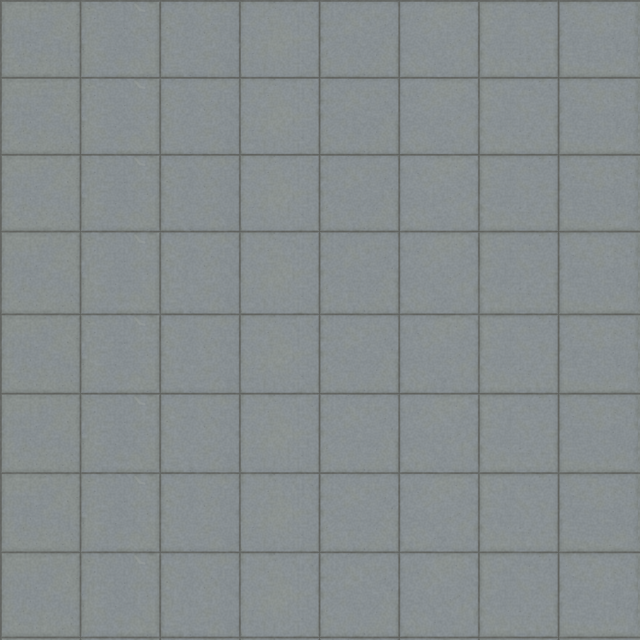
Give the GLSL for this texture, as a WebGL 1 fragment shader.

```glsl
precision highp float;
// Blue-grey square floor tiles, eight by eight, with thin dark joints and fine grain.

uniform vec2 u_resolution;

const float COLUMNS = 8.0;
const float ROWS = 8.0;
const float COLUMN_PITCH = 0.1245;
const float COLUMN_START = 0.0013;
const float ROW_PITCH = 0.12435;
const float ROW_START = 0.0039;
const float JOINT_HALF_WIDTH = 0.0014;
const float JOINT_SOFTNESS = 0.0013;
const float JOINT_WEAR = 0.25;
const float RIM_WIDTH = 0.010;
const float RIM_DARKNESS = 0.026;
const float MOTTLE = 0.016;
const float GRAIN = 0.058;
const float TONE_SPREAD = 0.007;
const float SCRATCHED_COLUMN = 1.0;

const vec3 COOL_TILE = vec3(0.537, 0.565, 0.579);
const vec3 WARM_TILE = vec3(0.534, 0.559, 0.550);
const vec3 JOINT_COLOR = vec3(0.378, 0.384, 0.370);
const vec3 SCRATCH_COLOR = vec3(0.61, 0.63, 0.62);
const vec3 SPECK_COLOR = vec3(0.43, 0.45, 0.46);

float hash(vec2 p) {
  return fract(sin(dot(p, vec2(127.1, 311.7))) * 43758.55);
}

vec2 gradient(vec2 cell) {
  float angle = 6.28318 * hash(cell);
  return vec2(cos(angle), sin(angle));
}

float gradientNoise(vec2 p) {
  vec2 i = floor(p);
  vec2 f = p - i;
  vec2 w = f * f * f * (f * (f * 6.0 - 15.0) + 10.0);
  vec2 e = vec2(1.0, 0.0);
  float low = mix(dot(gradient(i), f), dot(gradient(i + e), f - e), w.x);
  float high = mix(dot(gradient(i + e.yx), f - e.yx), dot(gradient(i + 1.0), f - 1.0), w.x);
  return mix(low, high, w.y);
}

// Height of a horizontal joint; the courses are slightly uneven.
float rowJoint(float k) {
  float a = 3.14159 * k / ROWS;
  float drift = 0.0107 * sin(a) + 0.0020 * sin(3.0 * a)
              + 0.0023 * sin(4.0 * a) + 0.0012 * sin(7.0 * a);
  return ROW_START + ROW_PITCH * k + drift;
}

float segmentDistance(vec2 p, vec2 a, vec2 b) {
  vec2 ab = b - a;
  return length(p - a - ab * clamp(dot(p - a, ab) / dot(ab, ab), 0.0, 1.0));
}

// Thin line whose strength changes from joint to joint and along its length.
float jointMask(float d, float id, float along, float pixel) {
  float soft = max(JOINT_SOFTNESS, 0.6 * pixel);
  float line = 1.0 - smoothstep(JOINT_HALF_WIDTH - soft, JOINT_HALF_WIDTH + soft, d);
  float wear = gradientNoise(vec2(along * 190.0, id * 3.37 + 0.4))
             + gradientNoise(vec2(along * 50.0, id * 5.71 + 0.3));
  return line * clamp(0.86 + 0.14 * hash(vec2(id, 4.7)) + JOINT_WEAR * wear, 0.0, 1.0);
}

// Small round pits scattered on a jittered grid.
float specks(vec2 p, vec2 seed) {
  vec2 cell = floor(p);
  vec2 center = 0.25 + 0.5 * vec2(hash(cell + seed), hash(cell + seed + 17.3));
  float present = step(0.96, hash(cell + seed + 41.9));
  return present * (1.0 - smoothstep(0.04, 0.25, length(p - cell - center)));
}

void main() {
  vec2 uv = gl_FragCoord.xy / u_resolution;
  float pixel = 1.0 / min(u_resolution.x, u_resolution.y);

  // Tile index and position within the tile.
  float across = (uv.x - COLUMN_START) / COLUMN_PITCH;
  float column = floor(across);
  float row = -1.0;
  for (int k = 0; k <= 8; k++) {
    if (uv.y >= rowJoint(float(k))) row = float(k);
  }
  float bottom = rowJoint(row);
  float top = rowJoint(row + 1.0);
  vec2 local = vec2(across - column, (uv.y - bottom) / (top - bottom));
  float tile = mod(column, COLUMNS);
  vec2 seed = vec2(tile * 31.0, tile * 17.0);

  // Tile surface: each column shares its wear, with a slight change per row.
  float mottle = gradientNoise(local * 2.3 + seed + 0.4)
               + 0.5 * gradientNoise(local * 6.0 + seed + 7.2);
  float grain = 0.55 * gradientNoise(local * 33.0 + seed + 0.3)
              + 0.30 * gradientNoise(local.yx * 17.0 + seed + vec2(0.6, row * 23.0))
              + 0.15 * gradientNoise(local * 9.0 + seed + 0.7);
  float tint = gradientNoise(local * 10.0 + seed + 53.5);
  vec2 fromCenter = local - 0.5;
  float warmth = 0.1 + 0.9 * dot(fromCenter, fromCenter) + 1.2 * mottle + 1.1 * tint;
  warmth += 0.35 * (1.0 - smoothstep(0.0, 2.0, tile));
  vec3 color = mix(COOL_TILE, WARM_TILE, clamp(warmth, 0.0, 1.0));
  color += MOTTLE * mottle + GRAIN * grain;
  color += TONE_SPREAD * (hash(vec2(tile, 2.3)) + 0.4 * hash(vec2(tile, row)) - 0.7);

  // Pits, and a short pale scratch in one column.
  color = mix(color, SPECK_COLOR, 0.35 * specks(local * 15.0, seed));
  float scratch = min(segmentDistance(local, vec2(0.69, 0.95), vec2(0.75, 0.88)),
                      segmentDistance(local, vec2(0.75, 0.88), vec2(0.80, 0.87)));
  float scratched = 1.0 - step(0.5, abs(tile - SCRATCHED_COLUMN));
  color = mix(color, SCRATCH_COLOR, 0.5 * scratched * (1.0 - smoothstep(0.004, 0.024, scratch)));

  // Dirty rims and dark joints; the last column runs on to the right edge.
  float dx = min(local.x, 1.0 - local.x) * COLUMN_PITCH;
  float dy = min(uv.y - bottom, top - uv.y);
  float joint = floor(across + 0.5);
  float rim = 1.0 - smoothstep(0.0, RIM_WIDTH, min(dx, dy));
  color -= rim * RIM_DARKNESS * (1.0 + 1.6 * tint + mottle);
  float vertical = jointMask(dx, joint, uv.y, pixel) * step(joint, COLUMNS - 0.5);
  float horizontal = jointMask(dy, row + step(0.5, local.y) + 20.0, uv.x, pixel);
  color = mix(color, JOINT_COLOR + 0.5 * GRAIN * grain, max(vertical, horizontal));

  gl_FragColor = vec4(color, 1.0);
}
```
